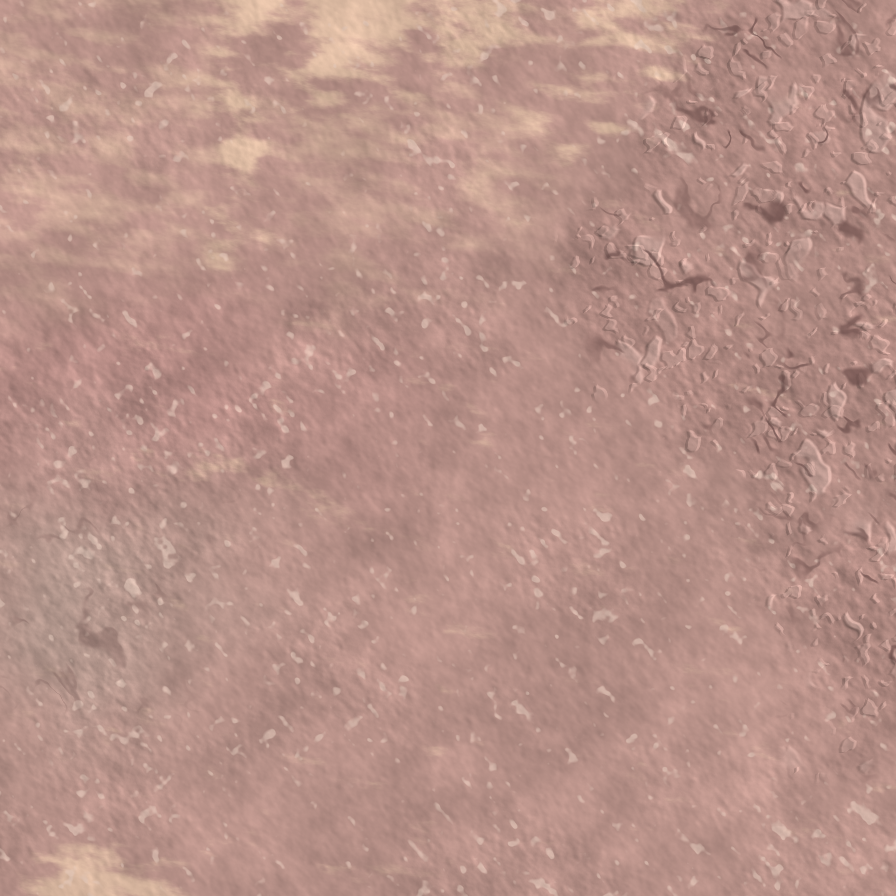
A WebGL 2 fragment shader for this texture:

```glsl
#version 300 es
precision highp float;

uniform vec2 u_resolution;
out vec4 fragColor;

const vec3 CLAY = vec3(0.712, 0.562, 0.528);
const vec3 RED_CLAY = vec3(0.685, 0.520, 0.498);
const vec3 RUBBLE = vec3(0.665, 0.518, 0.488);
const vec3 ASH = vec3(0.720, 0.615, 0.573);
const vec3 SAND = vec3(0.870, 0.740, 0.640);
const vec3 CHIP = vec3(0.775, 0.645, 0.610);
const vec3 SPECK = vec3(0.890, 0.785, 0.730);
const vec3 CRACK = vec3(0.400, 0.285, 0.275);
const vec2 LIGHT_STEP = vec2(0.0032, 0.0014);
const float GRAIN_ANGLE = -0.85;
const float SWEEP_ANGLE = 0.55;
const float RELIEF = 0.26;
const float MOTTLE = 0.22;
const float GRIT = 0.17;

float hash(vec2 p) {
    return fract(sin(dot(p, vec2(127.1, 311.7))) * 43758.5);
}

// Coordinates along and across a direction
vec2 turn(vec2 p, float angle) {
    float c = cos(angle), s = sin(angle);
    return vec2(c * p.x + s * p.y, c * p.y - s * p.x);
}

float noise(vec2 p) {
    vec2 i = floor(p), f = fract(p);
    f = f * f * (3.0 - 2.0 * f);
    return mix(mix(hash(i), hash(i + vec2(1, 0)), f.x),
               mix(hash(i + vec2(0, 1)), hash(i + vec2(1, 1)), f.x), f.y);
}

float fbm(vec2 p) {
    float sum = 0.0, amp = 0.5;
    for (int i = 0; i < 5; i++) {
        sum += amp * noise(p);
        p = turn(p, 0.6) * 2.03 + 17.3;
        amp *= 0.5;
    }
    return sum;
}

float blob(vec2 p, vec2 centre, vec2 radius) {
    vec2 d = (p - centre) / radius;
    return exp(-dot(d, d));
}

// Scattered angular flakes, one per cell
float flakes(vec2 p, float scale, float density) {
    p *= scale;
    p += 0.55 * (vec2(noise(p * 2.3), noise(p * 2.3 + 13.0)) - 0.5);
    vec2 cell = floor(p);
    float cover = 0.0;
    for (int y = -1; y <= 1; y++)
    for (int x = -1; x <= 1; x++) {
        vec2 id = cell + vec2(x, y);
        float size = hash(id + 61.7);
        vec2 centre = id + vec2(hash(id + 21.3), hash(id + 45.9));
        vec2 q = turn(p - centre, GRAIN_ANGLE + 2.4 * (hash(id + 9.1) - 0.5));
        float r = mix(0.16, 0.62, size * size);
        float d = max(max(abs(q.x) - r, abs(q.y) - 0.6 * r),
                      abs(0.6 * q.x + 0.8 * q.y) - 0.7 * r);
        float shape = 1.0 - smoothstep(-0.06, 0.06, d);
        cover = max(cover, shape * smoothstep(0.0, 0.12, density - hash(id + 3.7)));
    }
    return cover;
}

// Surface height: grain everywhere, clods and flakes in rubble
float height(vec2 p, float rubble, float rough) {
    vec2 g = turn(p, GRAIN_ANGLE);
    float grain = noise(g * vec2(120.0, 190.0));
    float clods = fbm(g * vec2(42.0, 66.0) + 31.0);
    float stones = flakes(p, 25.0, 0.45 * rubble) + 0.7 * flakes(p + 5.3, 54.0, 0.6 * rubble);
    return grain * (0.15 + 0.35 * rough) + clods * (0.25 + 1.9 * rough) + 0.8 * stones;
}

void main() {
    vec2 p = gl_FragCoord.xy / u_resolution;
    vec2 warp = vec2(fbm(p * 9.0), fbm(p * 9.0 + 40.0)) - 0.48;
    vec2 w = p + 0.16 * warp;

    // Regions
    float border = 0.64 + 0.45 * max(w.y - 0.7, 0.0) + 0.22 * (1.0 - smoothstep(0.42, 0.65, w.y));
    float rubble = smoothstep(-0.04, 0.06, w.x - border) * smoothstep(0.1, 0.22, w.y);
    rubble *= 0.5 + 0.5 * smoothstep(0.32, 0.56, fbm(p * 9.0 + 70.0));
    float ash = blob(w, vec2(0.07, 0.32), vec2(0.18, 0.14));
    float red = blob(w, vec2(0.12, 0.56), vec2(0.36, 0.12));
    float dry = smoothstep(0.58, 0.8, w.y) * (1.0 - smoothstep(0.5, 0.72, w.x));
    float sand = blob(w, vec2(0.4, 1.0), vec2(0.17, 0.08)) + 0.75 * blob(w, vec2(0.26, 0.82), vec2(0.035, 0.12))
               + blob(w, vec2(0.08, 0.0), vec2(0.1, 0.05))
               + 0.65 * blob(turn(w - vec2(0.7, 0.94), 0.8), vec2(0), vec2(0.14, 0.04))
               + 0.45 * blob(w, vec2(0.28, 0.45), vec2(0.1, 0.025));

    // Broad colour, sweeps and dry streaks
    float streak = fbm(turn(p, -0.15) * vec2(22.0, 60.0));
    float sweep = fbm(turn(p, SWEEP_ANGLE) * vec2(5.0, 26.0) + 11.0);
    vec3 colour = mix(CLAY, RED_CLAY, 0.85 * red);
    colour = mix(colour, RUBBLE, 0.85 * rubble);
    colour = mix(colour, ASH, 0.85 * ash);
    colour = mix(colour, SAND, 0.42 * dry * smoothstep(0.36, 0.7, streak));
    colour = mix(colour, SAND, 0.85 * smoothstep(0.3, 0.95, sand + 1.7 * (streak - 0.48)));
    colour *= 1.0 + MOTTLE * (fbm(p * 20.0) - 0.48) + 0.6 * MOTTLE * (sweep - 0.48);

    // Grit, flakes and pale specks
    vec2 g = turn(p, GRAIN_ANGLE);
    float patches = smoothstep(0.44, 0.64, fbm(p * 8.0 + 90.0));
    float rough = clamp(0.14 + 0.65 * rubble + 0.35 * ash + 0.3 * red + 0.3 * patches, 0.0, 1.0);
    colour *= 1.0 + GRIT * (0.6 + 0.8 * rough) * (fbm(g * vec2(75.0, 125.0) + 4.0) - 0.48);
    float stones = max(flakes(p, 25.0, 0.45 * rubble), 0.5 * flakes(p + 5.3, 54.0, 0.6 * rubble));
    colour = mix(colour, CHIP, 0.55 * stones);
    float dust = noise(g * vec2(78.0, 120.0) + 63.0) + 0.35 * (noise(p * 190.0) - 0.5);
    colour = mix(colour, SPECK, 0.6 * smoothstep(0.86, 1.08, dust + 0.14 * patches));

    // Raking light and short broken shadows
    float slope = height(p, rubble, rough) - height(p + LIGHT_STEP, rubble, rough);
    colour *= 1.0 + RELIEF * clamp(slope, -1.4, 0.8);
    float vein = abs(noise(g * vec2(26.0, 60.0) + 8.0 + 6.0 * warp) - 0.5);
    float gaps = smoothstep(0.6, 0.78, noise(p * 38.0 + 55.0));
    float crack = (1.0 - smoothstep(0.02, 0.12, vein)) * gaps * max(rubble, 0.5 * ash);
    colour = mix(colour, CRACK, 0.65 * crack);

    fragColor = vec4(clamp(colour, 0.0, 1.0), 1.0);
}
```
